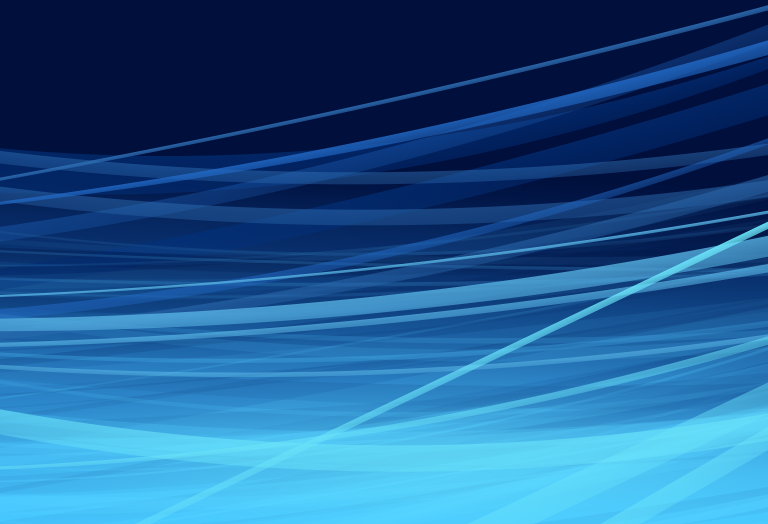
A Shadertoy shader for this background:

```glsl
// Translucent blue ribbons sweeping over a gradient from navy night to bright cyan.
#define STREAKS 54
#define STREAK_ALPHA vec2(0.12, 0.38)
#define STREAK_WIDTH vec2(0.002, 0.027)
#define NAVY  vec3(0.00, 0.06, 0.235)
#define ROYAL vec3(0.01, 0.19, 0.48)
#define STEEL vec3(0.18, 0.43, 0.70)
#define AZURE vec3(0.13, 0.41, 0.77)
#define SKY   vec3(0.34, 0.70, 0.89)
#define CYAN  vec3(0.42, 0.90, 0.98)

float hash(float n) {
    n = fract(n * 0.1031);
    n *= n + 33.33;
    n *= n + n;
    return fract(n);
}

// Vertical gradient, y = 0 at the bottom
vec3 backdrop(float y) {
    vec3 col = mix(vec3(0.27, 0.78, 1.0), vec3(0.24, 0.70, 0.94), smoothstep(0.0, 0.12, y));
    col = mix(col, vec3(0.16, 0.50, 0.77), smoothstep(0.08, 0.27, y));
    col = mix(col, vec3(0.09, 0.34, 0.60), smoothstep(0.25, 0.42, y));
    col = mix(col, vec3(0.03, 0.18, 0.42), smoothstep(0.38, 0.57, y));
    return mix(col, NAVY, smoothstep(0.53, 0.73, y));
}

// Parabola through the given heights at x = 0, 0.5 and 1
float curve(float x, vec3 h) {
    return h.x * (1.0 - x) * (1.0 - 2.0 * x) + 4.0 * h.y * x * (1.0 - x) + h.z * x * (2.0 * x - 1.0);
}

// Blends a tapered band; its upper edge is slightly denser than its lower one
void ribbon(inout vec3 col, vec2 uv, vec3 heights, vec2 halfWidths, vec3 tint, float alpha) {
    float halfWidth = mix(halfWidths.x, halfWidths.y, uv.x);
    float d = uv.y - curve(uv.x, heights);
    float cover = clamp((halfWidth - abs(d)) * iResolution.y + 0.5, 0.0, 1.0);
    float sheen = 0.87 + 0.13 * clamp(d / halfWidth, -1.0, 1.0);
    col = mix(col, tint, cover * alpha * sheen);
}

// Scattered fan of light and dark streaks, rising to the right
void streaks(inout vec3 col, vec2 uv) {
    for (int i = 0; i < STREAKS; i++) {
        float id = float(i) * 7.0 + 3.0;
        float level = (float(i) + hash(id)) / float(STREAKS);
        float left = mix(-0.18, 0.56, level);
        float right = left + mix(-0.05, mix(0.42, 0.15, level), hash(id + 1.0));
        float middle = 0.5 * (left + right) - 0.06 * hash(id + 2.0);
        float size = hash(id + 3.0);
        float width = mix(STREAK_WIDTH.x, STREAK_WIDTH.y, size * size);
        float lift = hash(id + 4.0) < 0.66 ? 0.17 : -0.15;
        vec3 tint = backdrop(uv.y - lift) + max(lift, 0.0) * vec3(0.35, 0.35, 0.2);
        float alpha = mix(STREAK_ALPHA.x, STREAK_ALPHA.y, hash(id + 5.0));
        ribbon(col, uv, vec3(left, middle, right), width * vec2(0.7, 1.2), tint, alpha);
    }
}

void mainImage(out vec4 fragColor, in vec2 fragCoord) {
    vec2 uv = fragCoord / iResolution.xy;
    vec3 col = backdrop(uv.y + 0.07 * uv.x * smoothstep(0.1, 0.4, uv.y));

    // Deep blue veils at the border of the night
    ribbon(col, uv, vec3(0.675, 0.700, 0.880), vec2(0.042, 0.012), ROYAL, 0.65);
    ribbon(col, uv, vec3(0.467, 0.610, 0.810), vec2(0.020, 0.030), ROYAL, 0.65);
    ribbon(col, uv, vec3(0.553, 0.700, 0.935), vec2(0.014, 0.018), AZURE, 0.35);
    streaks(col, uv);

    // Sagging and rising upper bands
    ribbon(col, uv, vec3(0.700, 0.660, 0.715), vec2(0.012, 0.011), STEEL, 0.50);
    ribbon(col, uv, vec3(0.630, 0.585, 0.640), vec2(0.014, 0.016), STEEL, 0.50);
    ribbon(col, uv, vec3(0.400, 0.515, 0.730), vec2(0.010, 0.006), AZURE, 0.55);
    ribbon(col, uv, vec3(0.360, 0.470, 0.650), vec2(0.008, 0.016), STEEL, 0.50);
    ribbon(col, uv, vec3(0.612, 0.731, 0.909), vec2(0.003, 0.014), AZURE, 0.85);
    ribbon(col, uv, vec3(0.658, 0.806, 0.985), vec2(0.003, 0.005), STEEL, 0.90);

    // Bright central ribbons
    ribbon(col, uv, vec3(0.380, 0.420, 0.530), vec2(0.012, 0.020), SKY, 0.80);
    ribbon(col, uv, vec3(0.342, 0.388, 0.488), vec2(0.004, 0.008), SKY, 0.75);
    ribbon(col, uv, vec3(0.435, 0.490, 0.595), vec2(0.002, 0.003), SKY, 0.90);
    ribbon(col, uv, vec3(0.300, 0.290, 0.357), vec2(0.004, 0.005), SKY, 0.65);
    ribbon(col, uv, vec3(0.107, 0.182, 0.350), vec2(0.003, 0.008), CYAN, 0.55);

    // Lower glow, broad bowl and pale fan at the right corner
    vec2 fromGlow = (uv - vec2(0.58, 0.10)) / vec2(0.42, 0.11);
    col = mix(col, CYAN, 0.45 * exp(-dot(fromGlow, fromGlow)));
    ribbon(col, uv, vec3(0.195, 0.125, 0.185), vec2(0.024, 0.026), CYAN, 0.60);
    ribbon(col, uv, vec3(-0.450, -0.105, 0.240), vec2(0.030), CYAN, 0.45);
    ribbon(col, uv, vec3(-0.680, -0.260, 0.163), vec2(0.022), CYAN, 0.50);

    // Long diagonal ray, fading toward the lower left
    ribbon(col, uv, vec3(-0.130, 0.220, 0.570), vec2(0.007), CYAN, mix(0.35, 0.95, uv.x));

    fragColor = vec4(clamp(col, 0.0, 1.0), 1.0);
}
```
